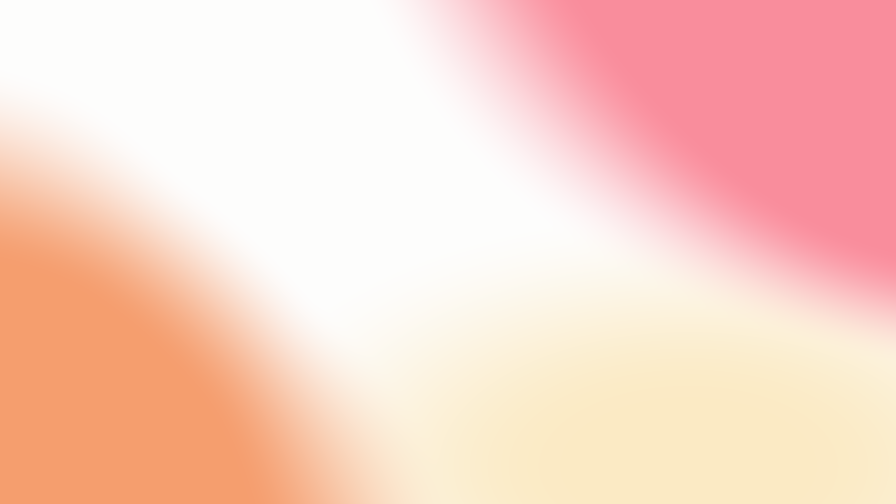
Give the GLSL for this background, as a Shadertoy shader.

```glsl
// Soft pastel backdrop: an orange glow at lower left, a pink one at upper
// right and a cream pool at the bottom, over near-white. Each glow is a
// large disc or ellipse whose distance field is feathered, then blended.

const vec3 PAPER  = vec3(0.992, 0.992, 0.990);
const vec3 CREAM  = vec3(0.984, 0.918, 0.770);
const vec3 ORANGE = vec3(0.960, 0.618, 0.432);
const vec3 PINK   = vec3(0.978, 0.553, 0.612);

// Coverage of a disc, fading over +-feather around its rim
float softDisc(vec2 p, vec2 center, float radius, float feather) {
    float signedDist = length(p - center) - radius;
    return 1.0 - smoothstep(-feather, feather, signedDist);
}

// Coverage of an ellipse, fading from a solid core to its rim
float softEllipse(vec2 p, vec2 center, vec2 radii, float core, float rim) {
    return 1.0 - smoothstep(core, rim, length((p - center) / radii));
}

void mainImage(out vec4 fragColor, in vec2 fragCoord) {
    // Canvas height is one unit; x is rescaled to a 16:9 frame
    vec2 p = fragCoord / iResolution.xy * vec2(16.0 / 9.0, 1.0);

    // Cream pool
    float cream = softEllipse(p, vec2(1.366, 0.075), vec2(0.93, 0.50), 0.25, 1.05);
    vec3 color = mix(PAPER, CREAM, cream);

    // Orange glow, tightest midway along its rim
    float orangeFeather = 0.155 + 0.05 * smoothstep(0.2, 0.7, abs(p.x - p.y + 0.02));
    float orange = softDisc(p, vec2(-0.38, -0.424), 1.153, orangeFeather);
    color = mix(color, ORANGE, orange);

    // Pink glow, its rim sharpening toward the right
    float pinkFeather = mix(0.205, 0.115, smoothstep(0.8, 1.75, p.x));
    float pink = softDisc(p, vec2(2.086, 1.671), 1.32, pinkFeather);
    color = mix(color, PINK, pink);

    fragColor = vec4(color, 1.0);
}
```
